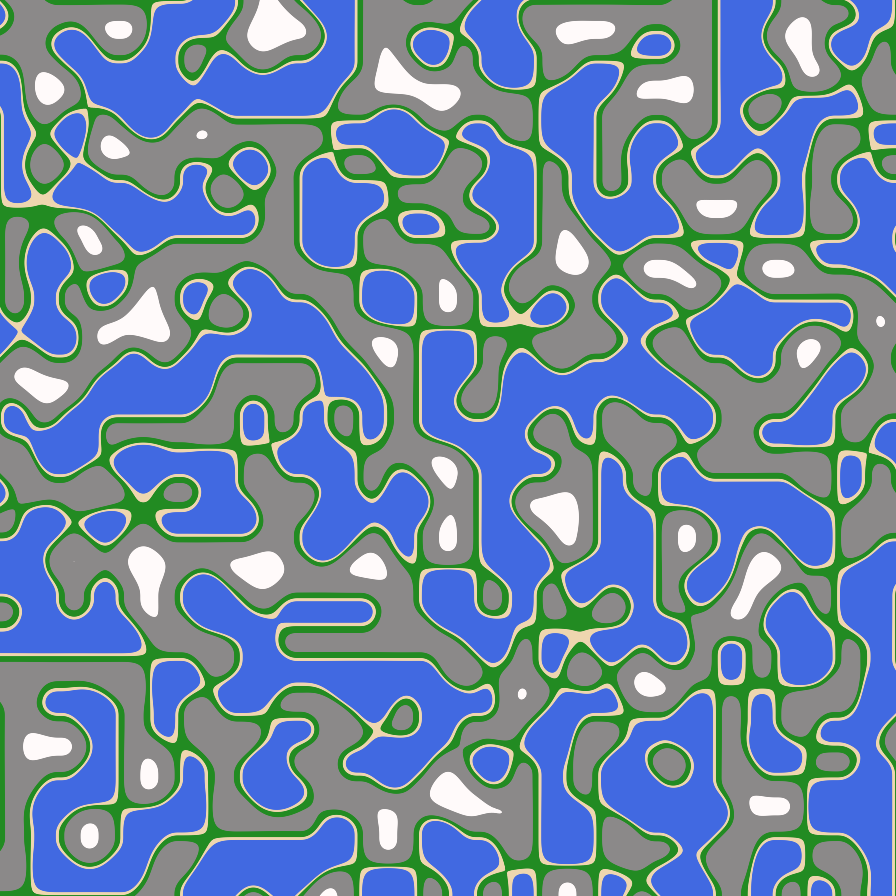
Give the GLSL for this pattern, as a WebGL 2 fragment shader.

```glsl
#version 300 es
precision highp float;
precision highp int;
// Terrain map of lakes, beaches, forest, rock and snow caps.
// One octave of lattice gradient noise gives the height, which is cut
// into flat colour bands with smoothed edges.

uniform vec2 u_resolution;
out vec4 outColor;

uint hashCell(ivec2 cell) {
    uvec2 q = uvec2(cell + 4096);
    uint h = q.x * 374761393u + q.y * 668265263u + 97u;
    h = (h ^ (h >> 15)) * 2246822519u;
    h = (h ^ (h >> 13)) * 3266489917u;
    return h ^ (h >> 16);
}

// Mostly axis-aligned gradients, one in four diagonal: gives straight shores
vec2 latticeGradient(ivec2 cell) {
    uint h = hashCell(cell);
    vec2 signs = vec2((h & 1u) == 0u ? 1.0 : -1.0, (h & 2u) == 0u ? 1.0 : -1.0);
    uint kind = (h >> 4) & 7u;
    if (kind < 2u) return signs;
    return kind < 5u ? vec2(signs.x, 0.0) : vec2(0.0, signs.y);
}

float cornerSlope(ivec2 cell, vec2 offset, ivec2 corner) {
    return dot(latticeGradient(cell + corner), offset - vec2(corner));
}

float gradientNoise(vec2 p) {
    ivec2 cell = ivec2(floor(p));
    vec2 f = fract(p);
    vec2 fade = f * f * f * (f * (f * 6.0 - 15.0) + 10.0);
    float bottom = mix(cornerSlope(cell, f, ivec2(0, 0)),
                       cornerSlope(cell, f, ivec2(1, 0)), fade.x);
    float top = mix(cornerSlope(cell, f, ivec2(0, 1)),
                    cornerSlope(cell, f, ivec2(1, 1)), fade.x);
    return mix(bottom, top, fade.y);
}

void main() {
    vec2 uv = gl_FragCoord.xy / min(u_resolution.x, u_resolution.y);
    float height = gradientNoise(uv * 15.0);

    // Half a pixel of height change, for edge smoothing
    float blur = max(0.5 * length(vec2(dFdx(height), dFdy(height))), 1e-5);

    vec3 water = vec3(0.255, 0.412, 0.882);
    vec3 sand = vec3(0.933, 0.839, 0.686);
    vec3 forest = vec3(0.133, 0.545, 0.133);
    vec3 rock = vec3(0.545, 0.537, 0.537);
    vec3 snow = vec3(1.0, 0.98, 0.98);

    // Stack the bands from the lowest to the highest
    vec3 color = water;
    color = mix(color, sand, smoothstep(-blur, blur, height + 0.063));
    color = mix(color, forest, smoothstep(-blur, blur, height + 0.015));
    color = mix(color, rock, smoothstep(-blur, blur, height - 0.08));
    color = mix(color, snow, smoothstep(-blur, blur, height - 0.42));
    outColor = vec4(color, 1.0);
}
```
